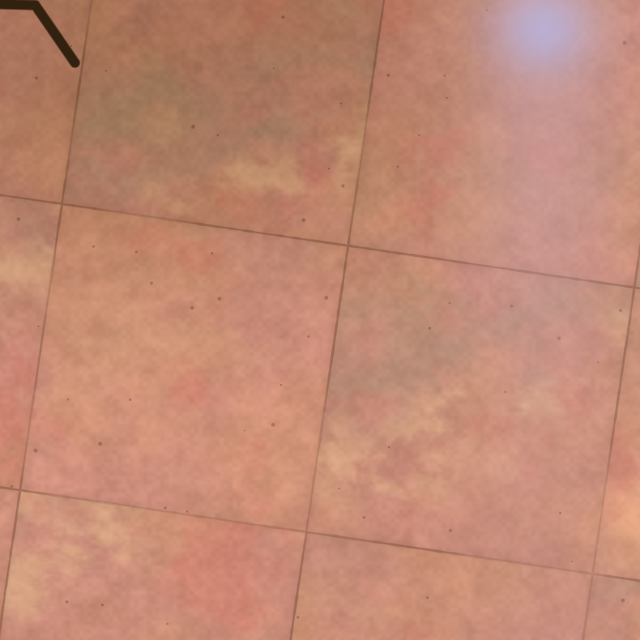
Write a three.js fragment shader that draws this texture.

```glsl
// Worn terracotta floor: a tilted grid of large square tiles with thin joints.
// Layered noise mottles each tile, diagonal grey and pale stains vary by cell,
// and broad gradients add shade, a cool window glare and a dark chair leg.
#define TILE 0.452
#define TILT 0.145
#define CORNER vec2(0.544, 0.616)
#define JOINT_WIDTH 0.0016
#define JOINT_DEPTH 0.50
#define STAIN 0.85
#define GRAIN 0.035
#define CLAY vec3(0.81, 0.57, 0.46)
#define ROSE vec3(0.80, 0.55, 0.48)
#define UMBER vec3(0.66, 0.45, 0.32)
#define GLARE vec3(0.72, 0.71, 0.90)

varying vec2 vUv;

float hash(vec2 p) {
  return fract(sin(dot(p, vec2(127.1, 311.7))) * 43758.5453);
}

float noise(vec2 p) {
  vec2 i = floor(p), f = fract(p);
  f = f * f * (3.0 - 2.0 * f);
  return mix(mix(hash(i), hash(i + vec2(1.0, 0.0)), f.x),
             mix(hash(i + vec2(0.0, 1.0)), hash(i + 1.0), f.x), f.y);
}

float fbm(vec2 p) {
  float sum = 0.0, amp = 0.5;
  for (int k = 0; k < 5; k++) {
    sum += amp * noise(p);
    p = mat2(1.6, 1.2, -1.2, 1.6) * p + 7.3;
    amp *= 0.5;
  }
  return sum;
}

float bell(float x, float width) {
  return exp(-x * x / (width * width));
}

float segment(vec2 p, vec2 a, vec2 b) {
  vec2 d = b - a;
  return length(p - a - d * clamp(dot(p - a, d) / dot(d, d), 0.0, 1.0));
}

// Clay body with cloudy colour and diagonal stains, unique to each cell
vec3 tileColor(vec2 cell, vec2 f) {
  vec2 seed = 19.0 * vec2(hash(cell), hash(cell + 4.7));
  float cloud = fbm(f * 3.0 + seed);
  float mottle = fbm(f * 11.0 + seed.yx);
  vec3 color = mix(CLAY, ROSE, smoothstep(0.3, 0.7, cloud));
  color *= 0.97 + 0.05 * hash(cell + 2.3) + 0.14 * (mottle - 0.5);

  // Alternate tiles are heavily stained
  float odd = mod(cell.x + cell.y, 2.0);
  float amount = STAIN * mix(0.3, 1.0, odd);
  float center = 0.55 - 0.125 * cell.x - 0.475 * (cell.y + 1.0);
  float across = f.y - 0.45 * f.x - center + 0.7 * (cloud - 0.5);
  float patchy = smoothstep(0.32, 0.62, fbm(f * vec2(4.0, 6.0) + seed + 3.1));
  float flaky = smoothstep(0.40, 0.62, fbm(f * vec2(6.0, 9.0) + seed.yx + 8.0));
  color = mix(color, vec3(0.69, 0.55, 0.46), amount * 0.85 * patchy * bell(across, 0.22));
  color = mix(color, vec3(0.87, 0.68, 0.53), amount * 0.85 * flaky * bell(across + 0.32, 0.17));

  // Faint red blush
  float blush = smoothstep(0.55, 0.75, fbm(f * 4.5 + seed + 15.0));
  return mix(color, vec3(0.82, 0.49, 0.43), 0.5 * blush);
}

// Sparse dark pits, one candidate per grid square
float pits(vec2 p) {
  vec2 g = p * 22.0, i = floor(g);
  vec2 spot = 0.2 + 0.6 * vec2(hash(i + 1.7), hash(i + 9.2));
  float size = 0.03 + 0.04 * hash(i + 5.5);
  float dot1 = 1.0 - smoothstep(size * 0.4, size * 1.5, length(g - i - spot));
  return dot1 * step(0.86, hash(i + 3.3));
}

void main() {
  vec2 p = vUv;
  float c = cos(TILT), s = sin(TILT);
  vec2 d = p - CORNER;
  vec2 q = vec2(c * d.x - s * d.y, s * d.x + c * d.y) / TILE;
  vec2 cell = floor(q), f = fract(q);
  vec3 color = tileColor(cell, f);

  // Fine grain and pits
  color += GRAIN * (noise(p * 150.0) + noise(p * 67.0) - 1.0);
  color *= 1.0 - 0.22 * pits(p);

  // Thin joints, unevenly worn, with a soft dusty margin
  vec2 edge = TILE * min(f, 1.0 - f);
  float gap = min(edge.x, edge.y) + 0.0012 * (noise(p * 80.0) - 0.5);
  float wear = 0.45 + 0.55 * smoothstep(0.2, 0.7, noise(p * 9.0 + 2.0));
  color *= 1.0 - 0.05 * exp(-max(gap, 0.0) / 0.008);
  float joint = 1.0 - smoothstep(JOINT_WIDTH * 0.3, JOINT_WIDTH * 1.9, gap);
  color = mix(color, vec3(0.49, 0.31, 0.22), JOINT_DEPTH * wear * joint);

  // Brown shade from the upper left, warm glow at the lower right
  float shade = 1.0 - smoothstep(0.1, 0.75, length((p - vec2(0.22, 1.08)) * vec2(0.8, 1.0)));
  color = mix(color, color * UMBER / CLAY, 0.85 * shade);
  color += vec3(0.11, 0.10, 0.04) * exp(-dot(p - vec2(1.01, 0.19), p - vec2(1.01, 0.19)) / 0.005);

  // Lilac reflection streak with a bright blue core
  float streak = bell(p.x - 0.85, 0.13) * (0.12 + 0.38 * smoothstep(0.1, 0.95, p.y));
  color = mix(color, vec3(0.80, 0.65, 0.69), streak);
  vec2 core = (p - vec2(0.85, 0.955)) / vec2(0.075, 0.07);
  color = mix(color, GLARE, 0.75 * exp(-dot(core, core)));

  // Chair leg in the corner
  float leg = min(segment(p, vec2(0.055, 0.992), vec2(0.117, 0.902)),
                  segment(p, vec2(-0.02, 0.994), vec2(0.055, 0.992)));
  color = mix(color, vec3(0.20, 0.13, 0.06), 1.0 - smoothstep(0.006, 0.0095, leg));

  gl_FragColor = vec4(clamp(color, 0.0, 1.0), 1.0);
}
```
